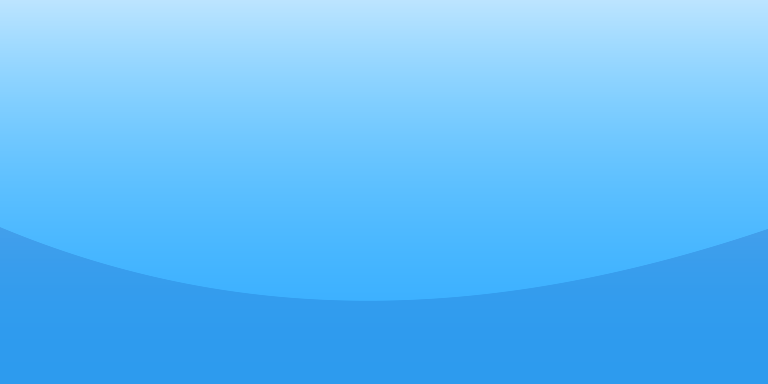
Give the GLSL for this background, as a WebGL 2 fragment shader.

```glsl
#version 300 es
precision highp float;
// A pale-to-bright blue sky gradient above a darker blue bowl-shaped band.

uniform vec2 u_resolution;
out vec4 fragColor;

// Sky colour by depth below the top edge (0 at the top, 1 at the bottom)
vec3 skyColor(float depth) {
    vec3 paleBlue = vec3(0.738, 0.896, 1.0);
    return paleBlue - depth * vec3(0.990, 0.359, 0.0)
                    + depth * depth * vec3(0.449, 0.127, 0.0);
}

// Band colour, deepening quickly below the rim and then levelling off
vec3 bandColor(float depth) {
    float s = clamp((depth - 0.59) / 0.38, 0.0, 1.0);
    return mix(vec3(0.262, 0.624, 0.922), vec3(0.178, 0.608, 0.935),
               s * (2.0 - s));
}

// Height of the curved rim, slightly steeper on its left side
float rimHeight(float x) {
    float t = x - 0.479;
    return 0.2168 + t * t * (0.766 - 0.147 * t);
}

void main() {
    vec2 uv = gl_FragCoord.xy / u_resolution;
    float depth = 1.0 - uv.y;

    // Signed height above the rim, softened over about one pixel
    float above = uv.y - rimHeight(uv.x);
    float softness = 0.5 / u_resolution.y;
    float sky = smoothstep(-softness, softness, above);

    fragColor = vec4(mix(bandColor(depth), skyColor(depth), sky), 1.0);
}
```
